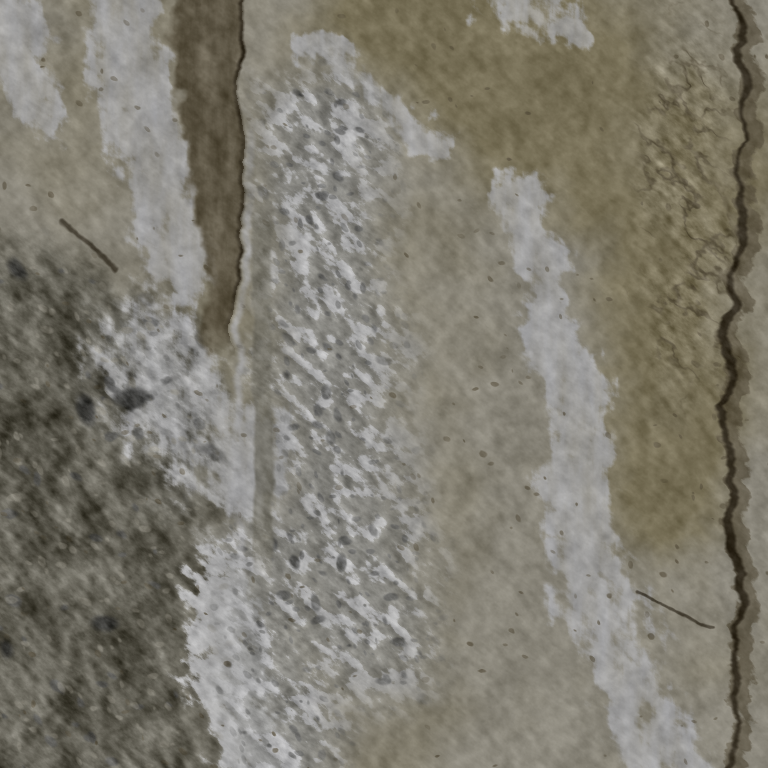
This texture is drawn by a three.js fragment shader. Its source:

```glsl
// Weathered concrete wall: olive stains, chalky runs, a damp patch and a dark seam.
// Soft capsule masks broken up by slanted noise lay down the stains; cellular chips
// add the stones, an embossed grain gives relief, and bent lines cut the cracks.
varying vec2 vUv;

float hash(vec2 p) {
  p = fract(p * vec2(0.1031, 0.1137));
  p += dot(p, p.yx + 33.33);
  return fract((p.x + p.y) * p.x * 7.31 + p.y * 91.7);
}

float noise(vec2 p) {
  vec2 i = floor(p), f = fract(p);
  f = f * f * (3.0 - 2.0 * f);
  return mix(mix(hash(i), hash(i + vec2(1.0, 0.0)), f.x),
             mix(hash(i + vec2(0.0, 1.0)), hash(i + 1.0), f.x), f.y);
}

float fbm(vec2 p) {
  float sum = 0.0, gain = 0.533;
  for (int i = 0; i < 4; i++) {
    sum += gain * noise(p);
    p = mat2(0.8, 0.6, -0.6, 0.8) * p * 2.1 + 13.7;
    gain *= 0.5;
  }
  return sum;
}

// Soft capsule from a to b
float stroke(vec2 p, vec2 a, vec2 b, float width) {
  vec2 ab = b - a;
  float t = clamp(dot(p - a, ab) / dot(ab, ab), 0.0, 1.0);
  return 1.0 - smoothstep(0.3 * width, 1.7 * width, length(p - a - ab * t));
}

// Soft band between two bounds
float band(float x, float low, float high, float soft) {
  return smoothstep(low - soft, low + soft, x) * (1.0 - smoothstep(high - soft, high + soft, x));
}

// Breaks a soft mask into crisp, crumbly patches
float ragged(float mask, float grain) {
  return smoothstep(0.0, 0.25, mask) * smoothstep(0.3, 0.7, mask + 1.7 * (grain - 0.5));
}

// Cellular scatter of slanted oval chips; share is the part of cells filled
float chips(vec2 p, float scale, float share, float seed) {
  vec2 q = p * scale, cell = floor(q);
  float cover = 0.0;
  for (int j = -1; j <= 1; j++) {
    for (int i = -1; i <= 1; i++) {
      vec2 id = cell + vec2(float(i), float(j)), key = id + seed;
      vec2 d = q - id - vec2(hash(key), hash(key + 7.3));
      float turn = 1.5 * hash(key + 19.1) - 1.4;
      float c = cos(turn), s = sin(turn);
      d = vec2(c * d.x + s * d.y, 1.7 * (c * d.y - s * d.x));
      float size = mix(0.15, 0.48, hash(key + 41.7));
      float oval = 1.0 - smoothstep(size - 0.14, size + 0.12, length(d));
      cover = max(cover, oval * step(hash(key + 63.9), share));
    }
  }
  return cover;
}

void main() {
  vec3 greyTan = vec3(0.535, 0.52, 0.475), olive = vec3(0.46, 0.43, 0.335);
  vec3 damp = vec3(0.36, 0.35, 0.31), chalk = vec3(0.64, 0.64, 0.645);
  vec3 brown = vec3(0.33, 0.3, 0.235), seam = vec3(0.17, 0.145, 0.1);
  vec3 stone = vec3(0.32, 0.32, 0.315);

  // Noise fields; slant runs down to the right
  vec2 p = vUv, slant = mat2(0.77, 0.64, -0.64, 0.77) * p;
  float cloud = fbm(p * 6.0), mottle = fbm(p * 24.0 + 5.0), grit = fbm(p * 80.0);
  float streak = fbm(p * vec2(60.0, 14.0)), fleck = fbm(slant * vec2(45.0, 85.0));
  float relief = fleck - fbm(slant * vec2(45.0, 85.0) + 0.4);
  vec2 bend = vec2(fbm(p * 9.0 + 40.0), fbm(p * 9.0 + 80.0)) - 0.5;
  vec2 fray = vec2(mottle, fbm(p * 30.0 + 60.0)) - 0.5;
  vec2 w = p + 0.06 * bend + 0.05 * fray, loose = p + 0.012 * fray;

  // Broad olive stains over grey tan
  float stain = max(stroke(w, vec2(0.54, 1.0), vec2(0.86, 0.78), 0.12),
                    stroke(w, vec2(0.86, 0.8), vec2(0.87, 0.38), 0.08));
  vec3 color = mix(greyTan, olive, clamp(stain + 1.2 * (cloud - 0.42), 0.0, 1.0));

  // Damp lower left
  float wet = (1.0 - smoothstep(0.22, 0.33, w.x)) * (1.0 - smoothstep(0.67, 0.75, w.y + 0.5 * w.x));
  color = mix(color, damp + 0.3 * (mottle - 0.5), wet * 0.95);

  // Chalky runs
  float run = max(stroke(w, vec2(0.15, 1.02), vec2(0.23, 0.66), 0.045),
                  stroke(w, vec2(0.01, 1.0), vec2(0.07, 0.85), 0.035));
  run = max(run, stroke(w, vec2(0.67, 0.75), vec2(0.74, 0.5), 0.035));
  run = max(run, stroke(w, vec2(0.74, 0.5), vec2(0.75, 0.28), 0.042));
  run = max(run, 0.75 * stroke(w, vec2(0.77, 0.25), vec2(0.86, 0.0), 0.055));
  run = max(run, 0.8 * stroke(w, vec2(0.41, 0.94), vec2(0.56, 0.82), 0.022));
  run = max(run, 0.8 * stroke(w, vec2(0.64, 1.01), vec2(0.74, 0.97), 0.03));
  run = max(run, 0.75 * stroke(w, vec2(0.19, 0.53), vec2(0.29, 0.4), 0.075));
  float bright = stroke(w, vec2(0.29, 0.23), vec2(0.34, -0.02), 0.05);
  color = mix(color, chalk, ragged(run, 0.5 * (streak + fleck)) * (0.4 + 0.7 * streak));
  color = mix(color, chalk + 0.06, ragged(bright, fleck) * 0.9);

  // Worn core with light and dark aggregate
  float worn = max(stroke(w, vec2(0.42, 0.82), vec2(0.43, 0.52), 0.075),
                   stroke(w, vec2(0.43, 0.5), vec2(0.46, 0.2), 0.09));
  worn = max(worn, max(stroke(w, vec2(0.36, 0.28), vec2(0.37, 0.02), 0.07), 0.6 * run * wet));
  color = mix(color, vec3(0.53, 0.53, 0.52), worn * 0.75);
  color = mix(color, chalk + 0.03, smoothstep(0.48, 0.62, fleck) * worn * 0.85);
  color = mix(color, stone + 0.08, chips(loose, 70.0, 0.3, 90.0) * worn * 0.7);
  float rough = max(worn, wet);
  color = mix(color, stone, chips(loose, 42.0, 0.16, 150.0) * rough * 0.7);
  color = mix(color, greyTan, chips(loose, 60.0, 0.25, 210.0) * wet * 0.5);
  color = mix(color, stone - 0.1, chips(loose, 17.0, 0.07, 260.0) * wet * 0.8);
  color = mix(color, brown, chips(loose, 85.0, 0.04, 320.0) * mottle);

  // Brown recess, its sharp edge and the shallow groove below
  float edge = 0.302 + 0.013 * smoothstep(0.55, 0.75, p.y) + 0.02 * (fbm(vec2(p.y * 30.0, 3.0)) - 0.5);
  float upper = smoothstep(0.53, 0.58, w.y);
  float recess = band(w.x, 0.265 - 0.035 * smoothstep(0.6, 1.0, p.y), 0.4, 0.008) * step(p.x, edge);
  color = mix(color, brown + 0.2 * (streak - 0.5), recess * upper * 0.9);
  color = mix(color, seam, band(p.x, edge - 0.004, edge + 0.001, 0.003) * upper * streak * 1.4);
  color = mix(color, chalk, band(p.x, edge + 0.004, edge + 0.013, 0.004) * band(p.y, 0.27, 0.84, 0.04) * mottle);
  float groove = band(loose.x, 0.33, 0.354, 0.003) * band(w.y, 0.27, 0.74, 0.03);
  color = mix(color, damp + 0.07, groove * 0.75);

  // Flaking and short cracks
  float flake = band(w.x, 0.85, 0.95, 0.03) * band(w.y, 0.5, 0.95, 0.1);
  float split = 1.0 - smoothstep(0.0, 0.06, abs(fbm(slant * vec2(20.0, 32.0)) - 0.47));
  color = mix(color, brown, split * flake * smoothstep(0.4, 0.6, mottle) * 0.75);
  float crack = max(stroke(loose, vec2(0.08, 0.71), vec2(0.15, 0.65), 0.003),
                    stroke(loose, vec2(0.83, 0.23), vec2(0.93, 0.18), 0.002));
  color = mix(color, seam, crack * 0.7);

  // Jagged seam at the right
  float away = p.x - 0.957 - 0.011 * sin(9.4 * p.y) - 0.035 * (fbm(vec2(p.y * 28.0, 9.0)) - 0.5);
  float gap = 0.012 * fbm(vec2(p.y * 17.0, 50.0));
  color = mix(color, brown, ragged(band(away, -0.008, 0.02, 0.01), fleck) * 0.7);
  color = mix(color, seam, band(away, -gap, 0.5 * gap, 0.003) * 0.9);

  // Embossed grain and fine grit
  color += relief * (0.1 + 0.2 * max(rough, flake)) + 0.1 * (mottle - 0.5) + 0.12 * (grit - 0.5);
  gl_FragColor = vec4(color, 1.0);
}
```
